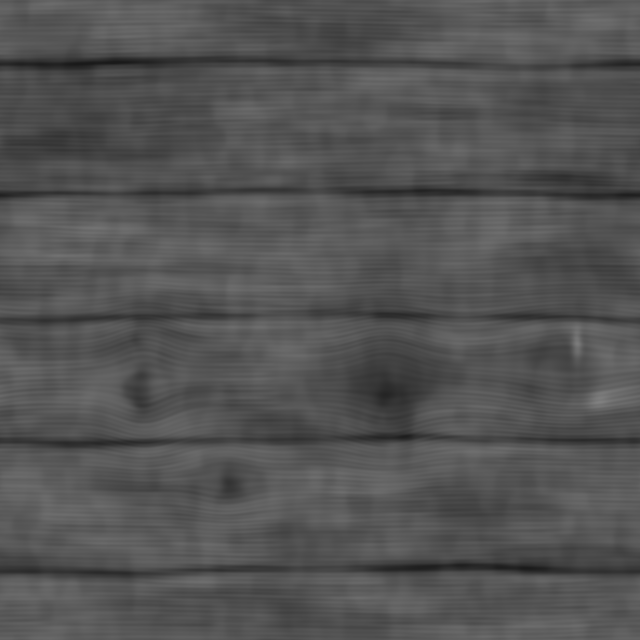
This texture is drawn by a WebGL 2 fragment shader. Its source:

```glsl
#version 300 es
precision highp float;

uniform vec2 u_resolution;
out vec4 fragColor;

const float TAU = 6.2831853;

vec3 hash3(vec2 p) {
  vec3 q = fract(vec3(p.xyx) * vec3(0.1031, 0.1030, 0.0973));
  q += dot(q, q.yxz + 33.33);
  return fract((q.xxy + q.yzz) * q.zyx);
}

// Smooth cellular noise: nearby cell values blended by distance, tiling over the canvas
float cellNoise(vec2 uv, vec2 cells, float seed) {
  vec2 p = uv * cells, cell = floor(p);
  float sum = 0.0, total = 0.0;
  for (int j = -1; j <= 1; j++) {
    for (int i = -1; i <= 1; i++) {
      vec2 c = cell + vec2(i, j);
      vec3 h = hash3(mod(c, cells) + seed);
      vec2 d = c + 0.2 + 0.6 * h.xy - p;
      float w = exp(-3.5 * dot(d, d));
      sum += w * h.z;
      total += w;
    }
  }
  return sum / total - 0.5;
}

float blob(vec2 d, vec2 radius) {
  d.x -= round(d.x);
  d /= radius;
  return exp(-dot(d, d));
}

void main() {
  vec2 uv = gl_FragCoord.xy / u_resolution;
  float ragged = cellNoise(uv, vec2(14.0, 20.0), 3.0);

  // Knots: centre in xy, radii in zw
  vec4 knots[4] = vec4[4](
    vec4(0.225, 0.405, 0.030, 0.048), vec4(0.605, 0.395, 0.036, 0.050),
    vec4(0.890, 0.430, 0.055, 0.042), vec4(0.350, 0.250, 0.030, 0.026));
  float knotShade = 0.0, bend = 0.0;
  vec2 rough = 0.045 * vec2(cellNoise(uv, vec2(32.0), 11.0), cellNoise(uv, vec2(28.0), 17.0));
  for (int i = 0; i < 4; i++) {
    vec2 d = uv - knots[i].xy;
    knotShade += blob(d + rough, knots[i].zw);
    bend += d.y * blob(d, knots[i].zw * 1.8);
  }

  // Five planks with slightly wavy seams
  float row = (uv.y - 0.105 - 0.007 * sin(TAU * uv.y)) * 5.0;
  float seamId = mod(floor(row + 0.5), 5.0);
  float wave = 0.004 * sin(TAU * uv.x + 3.6 + seamId * 0.5)
             + 0.0015 * sin(TAU * 3.0 * uv.x + seamId * 2.1) + 0.004 * ragged;
  float s = (fract(row + 0.5) - 0.5) / 5.0 - wave;

  // Grain flows around the knots
  vec2 g = uv;
  g.y -= 0.6 * bend + 0.003 * sin(TAU * (uv.x + uv.y * 2.0));
  float streak = cellNoise(g, vec2(9.0, 48.0), 31.0);
  float shade = 0.335
    + 0.12 * cellNoise(g, vec2(6.0, 11.0), 23.0)
    + 0.09 * streak
    + 0.05 * cellNoise(g, vec2(15.0, 110.0), 41.0)
    + 0.05 * cellNoise(uv, vec2(48.0, 30.0), 53.0);

  // Fine fibres, faded out where the canvas is too small to hold them
  float fibre = sin(TAU * 134.0 * g.y + 3.0 * streak) + 0.5 * sin(TAU * 87.0 * g.y + 5.0 * ragged);
  shade += 0.013 * fibre * (0.7 + ragged) * clamp(u_resolution.y / 270.0 - 1.0, 0.0, 1.0);

  // Knots, smudges and a pale split
  shade -= 0.13 * knotShade * (0.75 + 1.1 * cellNoise(uv, vec2(34.0, 22.0), 61.0));
  shade -= 0.09 * blob(uv - vec2(0.90, 0.722), vec2(0.09, 0.018));
  shade -= 0.05 * blob(uv - vec2(0.12, 0.80), vec2(0.07, 0.05));
  shade -= 0.05 * blob(uv - vec2(0.42, 0.335), vec2(0.08, 0.02));
  shade += 0.17 * blob(uv - vec2(0.899, 0.458) + 0.3 * rough, vec2(0.010, 0.028));
  shade += 0.09 * blob(uv - vec2(0.935, 0.370) + 0.3 * rough, vec2(0.020, 0.014));

  // Dark seams with soft shadow and a worn lip below
  float wear = 0.85 + 0.7 * cellNoise(uv, vec2(9.0, 10.0), 71.0);
  wear *= 1.0 - 0.6 * blob(uv - vec2(0.46, 0.50), vec2(0.12, 0.04));
  shade -= wear * (0.12 * exp(-pow(s / 0.0062, 2.0)) + 0.05 * exp(-abs(s - 0.003) / 0.011));
  shade += 0.03 * exp(-pow((s + 0.017) / 0.007, 2.0));

  fragColor = vec4(vec3(clamp(shade, 0.10, 0.50)), 1.0);
}
```
